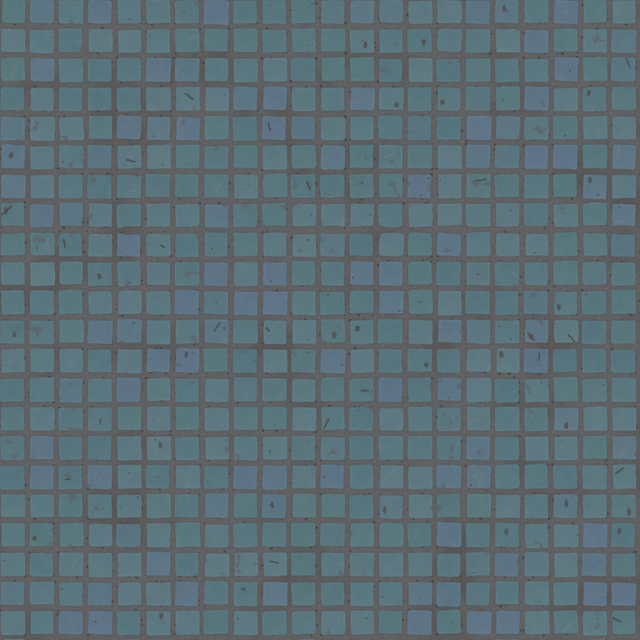
Reproduce this texture procedurally as a WebGL 2 fragment shader.

```glsl
#version 300 es
precision highp float;

uniform vec2 u_resolution;
out vec4 fragColor;

vec3 hash3(vec2 p) {
    vec3 q = fract(p.xyx * vec3(0.1031, 0.1030, 0.0973));
    q += dot(q, q.yxz + 33.33);
    return fract((q.xxy + q.yzz) * q.zyx);
}

float cornerSlope(vec2 corner, vec2 offset) {
    float angle = 6.2832 * hash3(corner + 57.0).x;
    return dot(vec2(cos(angle), sin(angle)), offset);
}

float gradientNoise(vec2 p) {
    vec2 i = floor(p), f = fract(p);
    vec2 w = f * f * f * (f * (f * 6.0 - 15.0) + 10.0);
    vec2 e = vec2(1.0, 0.0);
    float low = mix(cornerSlope(i, f), cornerSlope(i + e.xy, f - e.xy), w.x);
    float high = mix(cornerSlope(i + e.yx, f - e.yx), cornerSlope(i + e.xx, f - e.xx), w.x);
    return mix(low, high, w.y);
}

float fractalNoise(vec2 p) {
    float sum = 0.0, amplitude = 1.0;
    for (int k = 0; k < 4; k++) {
        sum += amplitude * gradientNoise(p);
        p = p * 2.03 + 17.3;
        amplitude *= 0.5;
    }
    return sum;
}

float roundedBox(vec2 p, vec2 halfSize, float radius) {
    vec2 q = abs(p) - halfSize + radius;
    return length(max(q, 0.0)) + min(max(q.x, q.y), 0.0) - radius;
}

float segment(vec2 p, vec2 a, vec2 b) {
    vec2 ab = b - a;
    return length(p - a - ab * clamp(dot(p - a, ab) / dot(ab, ab), 0.0, 1.0));
}

// Scattered round specks, at most one per grid square
float specks(vec2 p, float density, float blur) {
    vec3 h = hash3(floor(p) + 311.0);
    float radius = mix(0.12, 0.3, h.z);
    float d = length(fract(p) - mix(vec2(0.3), vec2(0.7), h.xy));
    float present = step(1.0 - density, hash3(floor(p) + 83.0).y);
    return present * (1.0 - smoothstep(radius - blur, radius + blur, d));
}

void main() {
    // 22 by 22 cells, with grout lines on the whole numbers
    vec2 p = gl_FragCoord.xy / u_resolution * 22.0 + vec2(0.06, -0.1);
    float pixel = 22.0 / min(u_resolution.x, u_resolution.y);
    vec2 id = mod(floor(p), 22.0);
    vec3 h = hash3(id + 5.0), wear = hash3(id + 141.0);
    float broad = fractalNoise(p * 0.35);
    float fine = fractalNoise(p * 7.0);

    // Hand-set tile: shifted, slightly turned, uneven edges
    vec2 local = fract(p) - 0.5 - (h.xy - 0.5) * 0.055;
    float turn = (h.z - 0.5) * 0.07;
    local = mat2(cos(turn), sin(turn), -sin(turn), cos(turn)) * local;
    vec2 halfSize = vec2(0.413, 0.406) + (wear.xy - 0.5) * 0.03;
    float d = roundedBox(local, halfSize, mix(0.04, 0.11, wear.z * wear.z));
    d += 0.022 * gradientNoise(p * 3.1) + 0.008 * gradientNoise(p * 11.0);

    // One wider, ragged joint runs across
    float joint = exp(-pow((p.y - 14.0) / 0.2, 2.0));
    d += joint * (0.045 + 0.11 * gradientNoise(vec2(p.x * 2.1, 4.3)));
    float tile = 1.0 - smoothstep(-0.015 - pixel * 0.6, 0.015 + pixel * 0.6, d);

    // Grout: sandy grain, brown stains and dark pits
    vec3 grout = vec3(0.382, 0.383, 0.388) + 0.022 * fine + 0.03 * gradientNoise(p * 18.0);
    float stain = smoothstep(0.0, 0.7, broad + 0.25 * gradientNoise(p * 1.3));
    grout = mix(grout, vec3(0.325, 0.305, 0.295), 0.6 * stain);
    grout *= 1.0 - 0.1 * exp(-max(d, 0.0) * 30.0);
    float blur = max(0.06, pixel * 4.0);
    grout = mix(grout, vec3(0.23, 0.22, 0.22), 0.65 * specks(p * 6.0, 0.09, blur));

    // Glass: blue to green tint for each tile, cloudy inside
    vec3 glass = mix(vec3(0.335, 0.455, 0.488), vec3(0.373, 0.475, 0.508), h.x);
    glass = mix(glass, vec3(0.335, 0.468, 0.480), 0.7 * smoothstep(0.6, 1.0, h.y));
    glass = mix(glass, vec3(0.375, 0.450, 0.535), 0.75 * smoothstep(0.68, 1.0, h.z));
    glass += 0.012 * fractalNoise(p * 2.2) + 0.006 * fine - 0.012 * local.y;
    glass += 0.022 * exp(-pow((d + 0.04) / 0.03, 2.0)) * (0.5 + gradientNoise(p * 2.7));

    // Worn patches in a few areas
    float patchField = gradientNoise(p * 2.6 + 9.0) + 0.3 * fine;
    float worn = smoothstep(0.32, 0.40, patchField) * smoothstep(0.14, 0.26, gradientNoise(p * 0.55 + 31.0));
    glass = mix(glass, vec3(0.365, 0.385, 0.415), 0.75 * worn);

    // Small rusty chips and thin scratches on some tiles
    vec2 mark = (wear.xy - 0.5) * 0.5;
    float angle = 6.2832 * wear.z;
    vec2 reach = vec2(cos(angle), sin(angle)) * mix(0.05, 0.2, h.y);
    float line = segment(local + 0.03 * gradientNoise(p * 6.0), mark - reach, mark + reach);
    vec3 kind = hash3(id + 227.0);
    float scratch = step(0.91, kind.x) * (1.0 - smoothstep(0.006, 0.02 + pixel, line));
    glass = mix(glass, mix(vec3(0.27, 0.24, 0.22), vec3(0.46, 0.49, 0.48), step(0.5, kind.z)), 0.65 * scratch);
    float chipDistance = length((local - mark) * vec2(1.0, 0.65)) + 0.04 * fine;
    float chip = step(0.95, kind.y) * (1.0 - smoothstep(0.045, 0.06 + pixel, chipDistance));
    glass = mix(glass, vec3(0.31, 0.29, 0.28), 0.75 * chip);
    glass = mix(glass, vec3(0.27, 0.29, 0.30), 0.6 * specks(p * 7.0 + 3.0, 0.008, blur));

    fragColor = vec4(mix(grout, glass, tile), 1.0);
}
```
